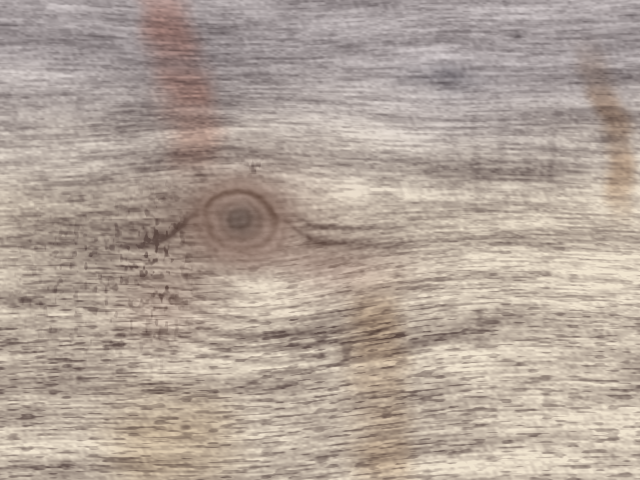
A WebGL 2 fragment shader for this texture:

```glsl
#version 300 es
precision highp float;
uniform vec2 u_resolution;
out vec4 fragColor;

#define KNOT vec2(0.498, 0.545)
#define SMALL_KNOT vec2(0.925, 0.85)
#define DARK_WOOD vec3(0.485, 0.425, 0.395)
#define LIGHT_WOOD vec3(0.90, 0.85, 0.775)
#define HAZE vec3(0.635, 0.605, 0.617)
#define KNOT_BROWN vec3(0.60, 0.505, 0.46)
#define FINE_GRAIN vec2(15.0, 185.0)
#define PORES vec2(36.0, 215.0)
#define TOOTH vec2(120.0, 210.0)
#define BAND_CONTRAST 0.95
#define GRAIN_CONTRAST 0.5
#define TOOTH_CONTRAST 0.34

float hash(vec2 p) {
    vec3 q = fract(p.xyx * vec3(0.1031, 0.1030, 0.0973));
    q += dot(q, q.yzx + 33.33);
    return fract((q.x + q.y) * q.z);
}

float noise(vec2 p) {
    vec2 i = floor(p), f = fract(p);
    f = f * f * (3.0 - 2.0 * f);
    return mix(mix(hash(i), hash(i + vec2(1, 0)), f.x),
               mix(hash(i + vec2(0, 1)), hash(i + vec2(1, 1)), f.x), f.y);
}

float fbm(vec2 p) {
    float sum = 0.0, amp = 0.533;
    for (int i = 0; i < 4; i++) {
        sum += amp * noise(p);
        p = p * 2.03 + 17.1;
        amp *= 0.5;
    }
    return sum;
}

// Soft elliptical spot with the given radii
float spot(vec2 p, vec2 centre, vec2 radii) {
    vec2 q = (p - centre) / radii;
    return exp(-dot(q, q));
}

// Soft line profile
float line(float offset, float width) {
    return exp(-offset * offset / (width * width));
}

// Slanted upright stain with feathered, ragged edges
float stain(vec2 p, float topX, float slope, float width, vec2 span) {
    float wobble = 0.09 * (fbm(p * vec2(5.0, 8.0)) - 0.5);
    float along = smoothstep(span.x - 0.08, span.x + 0.08, p.y)
                * (1.0 - smoothstep(span.y - 0.08, span.y + 0.08, p.y));
    float across = abs(p.x - topX - slope * (1.0 - p.y) + wobble);
    return along * (1.0 - smoothstep(width * 0.3, width * 1.5, across))
         * (0.55 + 0.9 * noise(p * vec2(4.0, 30.0)));
}

// Sparse dark pin knots, at most one in each cell
float pinKnots(vec2 p) {
    vec2 cell = floor(p * 4.0);
    vec2 centre = (cell + 0.2 + 0.6 * vec2(hash(cell + 3.0), hash(cell + 9.0))) / 4.0;
    return step(0.72, hash(cell + 21.0)) * spot(p, centre, vec2(0.013, 0.007));
}

void main() {
    vec2 p = gl_FragCoord.xy / u_resolution.y;
    vec2 d = p - KNOT;
    float low = 1.0 - smoothstep(0.25, 0.6, p.y);
    float haze = smoothstep(0.52, 0.92, p.y + 0.12 * (fbm(p * vec2(2.0, 6.0)) - 0.5));

    // Fibre height, and band height bent around both knots
    float g = p.y + 0.05 * (noise(p * vec2(2.0, 3.0)) - 0.5) - 0.05 * p.x * low;
    float v = g - 0.75 * d.y * spot(p, KNOT, vec2(0.26, 0.18));
    v -= 0.6 * (p.y - SMALL_KNOT.y) * spot(p, SMALL_KNOT, vec2(0.16, 0.09));
    g = mix(g, v, 0.4);

    // Bands, fine fibres, short pores and surface tooth
    float bands = fbm(vec2(p.x * 2.2, v * 25.0));
    float fibres = noise(vec2(p.x, g) * FINE_GRAIN);
    float pores = smoothstep(0.58, 0.85, noise(vec2(p.x, g) * PORES + 41.0));
    float patches = fbm(p * vec2(2.6, 4.5) + 7.0);
    float tone = 0.66 + BAND_CONTRAST * (bands - 0.5) + GRAIN_CONTRAST * (fibres - 0.5);
    tone += 0.65 * (patches - 0.5) - (0.18 + 0.26 * low) * pores + 0.1 * low;
    tone += TOOTH_CONTRAST * (noise(vec2(p.x + 0.4 * g, g) * TOOTH) - 0.5);

    // Nested arcs beneath the main knot
    vec2 a = (p - vec2(0.56, 0.43)) * vec2(0.45, 1.0);
    float arcs = sin(240.0 * length(a) + 11.0 * fbm(p * vec2(4.0, 8.0)));
    tone += 0.24 * arcs * spot(p, vec2(0.6, 0.3), vec2(0.32, 0.085));
    tone += 0.4 * spot(p, vec2(0.55, 0.40), vec2(0.1, 0.04));
    tone += 0.25 * spot(p, vec2(0.74, 0.6), vec2(0.12, 0.045));
    tone += 0.14 * spot(p, vec2(1.2, 0.42), vec2(0.3, 0.2));

    // Brown sweep and dark veins leaving the knot
    float reach = abs(d.x);
    float side = step(0.0, d.x);
    float veinY = 0.49 + 0.065 * line(reach - 0.07, 0.065) + 0.025 * (noise(vec2(p.x * 7.0, 2.0)) - 0.5);
    float offset = p.y - veinY;
    float fade = smoothstep(0.06, 0.1, reach) * (1.0 - smoothstep(0.2, 0.5, reach));
    float branch = line(offset - 0.032 - 0.06 * (reach - 0.2), 0.006) * side * smoothstep(0.1, 0.16, reach);
    float sweep = line(offset - 0.01, 0.05) * (1.0 - smoothstep(0.15, 0.65, reach));
    tone -= 0.48 * (line(offset, 0.0075) + 0.7 * branch) * fade + 0.24 * sweep;

    // Small speckles gathered left of the knot
    float density = spot(p, vec2(0.335, 0.45), vec2(0.045, 0.13))
                  + 0.55 * spot(p, vec2(0.2, 0.42), vec2(0.17, 0.16))
                  + 0.8 * spot(p, vec2(0.53, 0.65), vec2(0.035, 0.015));
    float specks = smoothstep(0.56, 0.8, 0.65 * noise(p * vec2(95.0, 70.0)) + 0.35 * noise(p * vec2(190.0, 120.0)));
    tone -= 0.65 * specks * min(density, 1.0) + 0.45 * pinKnots(p);

    // Faint upright saw marks
    float saw = pow(0.5 + 0.5 * sin(p.x * 115.0 + 3.0 * noise(p * 5.0)), 4.0);
    tone -= 0.24 * saw * spot(p, vec2(1.02, 0.68), vec2(0.26, 0.1)) * noise(p * vec2(14.0, 9.0));

    // Wood colour, browned around the knot and greyed toward the top
    vec3 wood = mix(DARK_WOOD, LIGHT_WOOD, clamp(tone, -0.25, 1.1));
    vec3 grey = HAZE + 0.3 * (tone - 0.6);
    vec3 color = mix(wood, grey, 0.88 * haze);
    float brown = spot(p, KNOT - vec2(0.0, 0.01), vec2(0.17, 0.12))
                + 0.8 * spot(p, vec2(0.7, 0.44), vec2(0.15, 0.06))
                + 0.6 * spot(p, vec2(0.34, 0.36), vec2(0.1, 0.08));
    brown = min(brown, 1.0) * (1.0 - 0.8 * spot(p, vec2(0.55, 0.40), vec2(0.1, 0.04)));
    color = mix(color, KNOT_BROWN + 0.26 * (tone - 0.45), 0.75 * brown);

    // Main knot with soft, uneven rings and a dark heart
    float r = length(d * vec2(0.93, 1.0)) + 0.035 * (fbm(p * 11.0) - 0.5);
    float rings = 0.025 * sin(r * 270.0 + 3.0 * noise(p * 16.0)) + 0.06 * (tone - 0.5);
    float rim = line(r - 0.064, 0.008) * (0.25 + 0.75 * smoothstep(-0.02, 0.05, d.y + 0.3 * d.x));
    vec3 knot = KNOT_BROWN + rings + 0.1 * (fbm(p * vec2(50.0, 70.0)) - 0.5);
    knot -= 0.15 * rim + 0.17 * line(r, 0.034) * vec3(1.0, 0.8, 0.7);
    color = mix(color, knot, 0.85 * (1.0 - smoothstep(0.06, 0.125, r)));

    // Flat upper knot: pale cap over a dark blotch
    float blotch = spot(p, SMALL_KNOT - vec2(0.0, 0.015), vec2(0.08, 0.035));
    color -= 0.17 * blotch * (0.2 + 1.3 * fbm(p * vec2(18.0, 40.0))) * vec3(1.0, 0.94, 0.86);
    color += 0.06 * spot(p, SMALL_KNOT + vec2(-0.02, 0.045), vec2(0.07, 0.02));

    // Warm and brown stains
    color *= mix(vec3(1), vec3(0.97, 0.84, 0.80), stain(p, 0.32, 0.28, 0.055, vec2(0.68, 1.15)));
    color *= mix(vec3(1), vec3(0.87, 0.81, 0.76), stain(p, 1.24, 0.09, 0.03, vec2(0.58, 0.87)));
    color *= mix(vec3(1), vec3(0.92, 0.88, 0.84), stain(p, 0.78, 0.0, 0.06, vec2(-0.1, 0.4)));
    color *= mix(vec3(1), vec3(0.92, 0.89, 0.85), stain(p, 0.36, 0.0, 0.13, vec2(-0.1, 0.17)));
    fragColor = vec4(clamp(color, 0.0, 1.0), 1.0);
}
```
